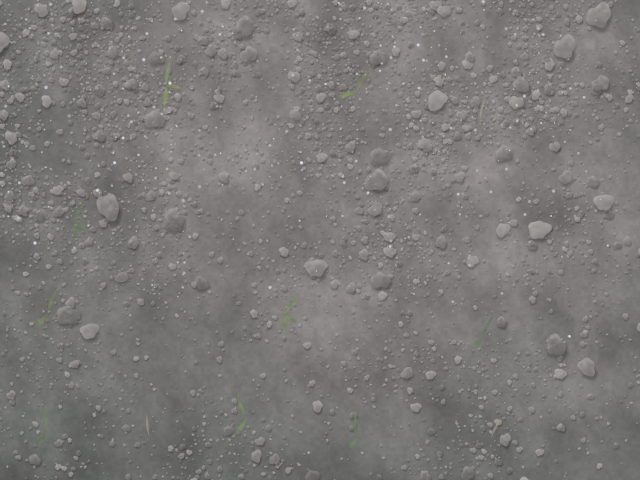
This texture is drawn by a WebGL 1 fragment shader. Its source:

```glsl
precision highp float;
// Dry grey-brown soil with scattered clods, white specks and a few thin seedlings.
uniform vec2 u_resolution;

const vec3 SOIL_WARM = vec3(0.520, 0.502, 0.499);
const vec3 SOIL_COOL = vec3(0.412, 0.418, 0.408);
const vec3 CLOD = vec3(0.615, 0.600, 0.592);
const vec3 SPECK = vec3(0.84, 0.86, 0.90);
const vec3 LEAF = vec3(0.36, 0.47, 0.34);
const vec3 LEAF_PALE = vec3(0.50, 0.56, 0.36);
const vec3 STRAW = vec3(0.64, 0.60, 0.53);
const vec2 LIGHT = vec2(-0.35, 0.94);
const float EDGE = 0.0017;          // softness of outlines
const float RELIEF = 0.20;          // strength of soft dents in the ground
const float GRIT = 0.17;            // strength of the finest grain
const float SHADOW = 0.24;
const float SPECK_SHARE = 0.15;
const float SEEDLING_SHARE = 0.36;
const float TAU = 6.28319;

vec2 hash2(vec2 p) {
  vec3 q = fract(p.xyx * vec3(0.1031, 0.1030, 0.0973));
  q += dot(q, q.yzx + 33.33);
  return fract((q.xx + q.yz) * q.zy);
}

float noise(vec2 p) {
  vec2 i = floor(p), f = fract(p);
  f = f * f * (3.0 - 2.0 * f);
  return mix(mix(hash2(i).x, hash2(i + vec2(1, 0)).x, f.x),
             mix(hash2(i + vec2(0, 1)).x, hash2(i + vec2(1, 1)).x, f.x), f.y);
}

float fbm(vec2 p) {
  float sum = 0.0, amp = 0.5;
  for (int i = 0; i < 4; i++) {
    sum += amp * noise(p);
    p = mat2(1.6, 1.2, -1.2, 1.6) * p + 7.3;
    amp *= 0.5;
  }
  return sum;
}

float softness() { return max(EDGE, 0.8 / u_resolution.y); }

// Share of clods: crowded in the upper part, sparse below and at the right
float crowding(vec2 p) {
  float upper = mix(0.45, 1.0, smoothstep(0.38, 0.62, p.y));
  float right = 1.0 - 0.6 * smoothstep(1.1, 1.28, p.x);
  return upper * right * (0.3 + 0.9 * smoothstep(0.2, 0.75, noise(p * 9.0 + 3.0)));
}

// One scale of rounded, irregular clods, lit from above
vec3 addClods(vec3 color, vec2 p, float cells, float share, float seed) {
  vec2 g = p * cells, cell = floor(g);
  float soft = softness() * cells;
  for (int j = -1; j <= 1; j++) for (int i = -1; i <= 1; i++) {
    vec2 id = cell + vec2(i, j);
    vec2 h = hash2(id + seed), k = hash2(id + seed + 57.0);
    if (k.y > share * crowding(id / cells)) continue;
    vec2 q = g - id - 0.1 - 0.8 * h;
    float size = mix(0.17, 0.37, k.x * k.x);
    float a = atan(q.y, q.x + 0.0001);
    float r = size * (1.0 + 0.13 * cos(2.0 * a + TAU * h.x)
      + 0.09 * cos(3.0 * a + TAU * h.y) + 0.07 * cos(5.0 * a + TAU * k.x));
    float d = length(q) - r;
    float shade = length(q + LIGHT * size * 0.45) - r;
    color *= 1.0 - SHADOW * smoothstep(soft + 0.06, -soft - 0.06, shade);
    float lit = clamp(dot(q, LIGHT) / size, -1.0, 1.0);
    float rough = noise(q * 7.0 + h * 40.0) - 0.5;
    vec3 body = mix(color, CLOD, 0.35 + 0.6 * h.y);
    body *= 1.0 + 0.09 * lit + 0.12 * rough;
    color = mix(color, body, smoothstep(soft, -soft, d));
  }
  return color;
}

float specks(vec2 p, float cells, float seed) {
  vec2 g = p * cells, id = floor(g);
  vec2 h = hash2(id + seed), k = hash2(id + seed + 31.0);
  float share = SPECK_SHARE * smoothstep(0.25, 0.7, p.y) * smoothstep(1.3, 1.0, p.x);
  float here = step(k.x, share * (0.1 + 1.8 * noise(p * 8.0 + 19.0)));
  float r = mix(0.0008, 0.0034, k.y * k.y);
  float d = length(g - id - 0.2 - 0.6 * h) / cells - r;
  return here * smoothstep(softness(), -softness(), d) * (0.6 + 0.4 * h.y);
}

// Pointed blade growing from the origin
float blade(vec2 q, float angle, float len, float width) {
  vec2 dir = vec2(cos(angle), sin(angle));
  float t = dot(q, dir) / len;
  float across = dot(q, vec2(-dir.y, dir.x)) + 0.12 * len * t * t;
  float d = abs(across) - width * 4.0 * t * (1.0 - t);
  return smoothstep(softness(), -softness(), d) * step(0.0, t) * step(t, 1.0);
}

vec3 addPlants(vec3 color, vec2 p) {
  vec2 g = p * 4.5, id = floor(g);
  vec2 h = hash2(id + 211.0), k = hash2(id + 317.0);
  vec2 q = (g - id - 0.3 - 0.4 * h) / 4.5;
  float turn = TAU * (0.17 + 0.16 * k.x);
  float leaves = blade(q, turn, 0.055, 0.0036);
  leaves = max(leaves, blade(q, turn + 2.2 + 1.6 * h.x, 0.022 + 0.025 * h.y, 0.0046));
  leaves = max(leaves, step(0.6, h.x) * blade(q, turn - 1.5, 0.03, 0.004));
  vec3 green = mix(LEAF, LEAF_PALE, h.y) * (0.9 + 0.25 * noise(p * 90.0));
  color = mix(color, green, 0.7 * leaves * step(k.y, SEEDLING_SHARE));
  float straw = blade(q, turn, 0.045, 0.0022);
  return mix(color, STRAW, 0.7 * straw * step(0.88, k.y));
}

void main() {
  vec2 p = gl_FragCoord.xy / u_resolution.y;
  // Broad tint: light and warm upper middle, dark and cool left and lower parts
  float warm = 1.0 - smoothstep(0.15, 0.95, length((p - vec2(0.82, 0.72)) * vec2(0.9, 1.0)));
  vec3 color = mix(SOIL_COOL, SOIL_WARM, clamp(warm + 0.7 * (fbm(p * 4.0) - 0.42), 0.0, 1.0));
  // Smooth slanting dents and fine grain
  vec2 slope = vec2(p.x + 0.55 * p.y, p.y - 0.4 * p.x) * vec2(9.0, 5.5);
  float dents = fbm(slope) - fbm(slope - LIGHT * 0.35);
  color *= 1.0 + RELIEF * (1.6 * dents + 1.2 * (fbm(p * 11.0) - 0.46));
  float grain = 0.35 * noise(p * 65.0) + 0.4 * noise(p * 140.0) + 0.25 * noise(p * 270.0);
  color *= 1.0 + GRIT * (grain - 0.5);
  // Clods from fine to coarse
  color = addClods(color, p, 105.0, 0.60, 11.0);
  color = addClods(color, p, 58.0, 0.60, 43.0);
  color = addClods(color, p, 31.0, 0.42, 83.0);
  color = addClods(color, p, 15.0, 0.28, 131.0);
  color = addPlants(color, p);
  color = mix(color, SPECK, max(specks(p, 36.0, 5.0), specks(p, 61.0, 71.0) * 0.7));
  gl_FragColor = vec4(color, 1.0);
}
```
